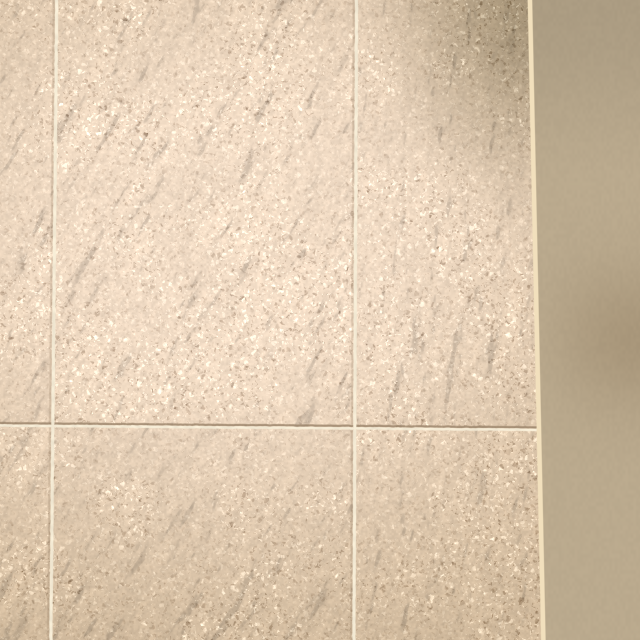
Write a WebGL 1 fragment shader that draws this texture.

```glsl
precision highp float;
// Beige stone wall tiles with pale grout, beside a smooth khaki panel.

uniform vec2 u_resolution;

const vec2 TILE_PITCH = vec2(0.4735, 0.70);
const vec2 GRID_ORIGIN = vec2(0.0795, 0.335);
const vec2 GROUT_HALF = vec2(0.0025, 0.0020);
const float PANEL_X = 0.849;       // panel edge at the bottom
const float PANEL_LEAN = -0.021;   // shift of that edge at the top
const float COARSE_CELLS = 125.0;
const float FINE_CELLS = 205.0;
const float MOTTLE = 0.105;
const float RELIEF = 0.15;
const vec2 LIGHT_CENTER = vec2(0.36, 0.63);

const vec3 STONE_LIT = vec3(0.95, 0.865, 0.775);
const vec3 STONE_DIM = vec3(0.81, 0.72, 0.605);
const vec3 STONE_CORNER = vec3(0.65, 0.58, 0.47);
const vec3 GROUT = vec3(0.99, 0.95, 0.86);
const vec3 JOINT_SHADOW = vec3(0.60, 0.51, 0.41);
const vec3 PANEL = vec3(0.73, 0.665, 0.555);
const vec3 PANEL_DARK = vec3(0.66, 0.59, 0.48);
const vec3 TRIM = vec3(0.95, 0.88, 0.74);

float hash(vec2 p) {
  p = fract(p * vec2(0.1031, 0.1137));
  p += dot(p, p.yx + 33.33);
  return fract((p.x + p.y) * p.x * 17.31);
}

float noise(vec2 p) {
  vec2 i = floor(p), f = fract(p);
  f = f * f * (3.0 - 2.0 * f);
  return mix(mix(hash(i), hash(i + vec2(1.0, 0.0)), f.x),
             mix(hash(i + vec2(0.0, 1.0)), hash(i + 1.0), f.x), f.y);
}

float layers(vec2 p) {
  float sum = 0.0, weight = 0.5;
  for (int i = 0; i < 4; i++) {
    sum += weight * noise(p);
    p = p * 2.03 + 17.7;
    weight *= 0.5;
  }
  return sum;
}

// Cellular grains: negative for dark pits, positive for bright flecks.
float specks(vec2 p, float cells, float px) {
  vec2 q = p * cells + 50.0;
  q += 0.7 * vec2(noise(q * 1.7), noise(q * 1.7 + 31.0));  // ragged outlines
  vec2 cell = floor(q);
  float soft = 0.10 + px * cells * 0.4;
  float tone = 0.0;
  for (int y = -1; y <= 1; y++) {
    for (int x = -1; x <= 1; x++) {
      vec2 id = cell + vec2(float(x), float(y));
      vec2 d = q - id - vec2(hash(id + 11.3), hash(id + 47.9));
      float kind = hash(id + 93.7);
      float radius = mix(0.10, 0.38, hash(id + 29.5));
      float grain = 1.0 - smoothstep(radius - soft, radius + soft, length(d));
      tone += grain * (smoothstep(0.55, 1.0, kind) - 1.0 + smoothstep(0.0, 0.45, kind));
    }
  }
  return tone;
}

// Slanted ridges, stretched along the lean of each tile.
float ridges(vec2 p, vec2 tile) {
  float angle = mix(0.50, 0.15, step(0.5, tile.x)) + 0.12 * (hash(tile + 9.0) - 0.5);
  float c = cos(angle), s = sin(angle);
  vec2 q = vec2(c * p.x - s * p.y, s * p.x + c * p.y);
  return layers(q * vec2(36.0, 13.0) + tile * 13.0 + 80.0);
}

float band(float d, float halfWidth, float soft) {
  return 1.0 - smoothstep(halfWidth - soft, halfWidth + soft, abs(d));
}

void main() {
  float px = 1.0 / min(u_resolution.x, u_resolution.y);
  vec2 p = gl_FragCoord.xy / u_resolution;
  float soft = 0.0005 + 0.55 * px;

  // Slightly skewed tile grid
  vec2 skew = vec2(p.y * (0.010 - 0.0106 * p.x), -0.008 * p.x);
  vec2 grid = (p - GRID_ORIGIN - skew) / TILE_PITCH;
  vec2 tile = floor(grid);
  vec2 joint = (fract(grid + 0.5) - 0.5) * TILE_PITCH;

  // Uneven light on the stone
  float falloff = length((p - LIGHT_CENTER) * vec2(0.85, 1.0));
  vec3 color = mix(STONE_LIT, STONE_DIM, smoothstep(0.14, 0.78, falloff));
  float corner = length((p - vec2(0.84, 1.03)) * vec2(1.4, 1.0));
  color = mix(STONE_CORNER, color, smoothstep(0.0, 0.42, corner));
  color *= 1.0 + 0.02 * (hash(tile + 5.0) - 0.5);

  // Relief with sparse crevices, then mottling and grains
  float relief = ridges(p, tile) - ridges(p + vec2(0.005, -0.003), tile);
  float crevice = smoothstep(0.07, 0.16, -relief);
  float patches = layers(p * 10.0 + tile * 7.0 + 30.0);
  float fine = 0.65 * noise(p * 290.0 + 20.0) + 0.35 * noise(p * 130.0 + 60.0) - 0.5;
  float grainy = mix(0.07, 0.17, smoothstep(0.3, 0.62, patches));
  color *= 1.0 + RELIEF * relief - 0.09 * crevice + 0.05 * (patches - 0.47) + MOTTLE * fine;
  float grains = specks(p, COARSE_CELLS, px) + 0.8 * specks(p + 0.37, FINE_CELLS, px);
  color += grains * grainy * vec3(0.95, 1.0, 1.0);

  // Grout with a thin shadow above rows and left of columns
  joint += 0.0008 * vec2(noise(p.yy * 140.0) - 0.5, noise(p.xx * 140.0 + 40.0) - 0.5);
  float shade = max(0.28 * band(joint.x + 0.0042, 0.0020, soft),
                    0.80 * band(joint.y - 0.0038, 0.0019, soft));
  color = mix(color, JOINT_SHADOW, shade);
  float grout = max(band(joint.x, GROUT_HALF.x, soft), band(joint.y, GROUT_HALF.y, soft));
  color = mix(color, GROUT * mix(0.94, 1.0, noise(p * 120.0)), grout);

  // Smooth panel with a soft dark band, brushed grain and pale trim
  float edge = p.x - PANEL_X - PANEL_LEAN * p.y;
  float dusk = exp(-pow((p.y - 0.47) / 0.11, 2.0)) * smoothstep(-0.05, 0.15, edge);
  vec3 panel = mix(PANEL, PANEL_DARK, dusk) * (1.0 - 0.08 * smoothstep(0.7, 1.0, p.y));
  panel *= 1.0 + 0.025 * (noise(p * vec2(240.0, 160.0)) - 0.5);
  color = mix(color, panel, smoothstep(-soft, soft, edge));
  color = mix(color, TRIM, band(edge, 0.0036, soft));

  gl_FragColor = vec4(clamp(color, 0.0, 1.0), 1.0);
}
```
